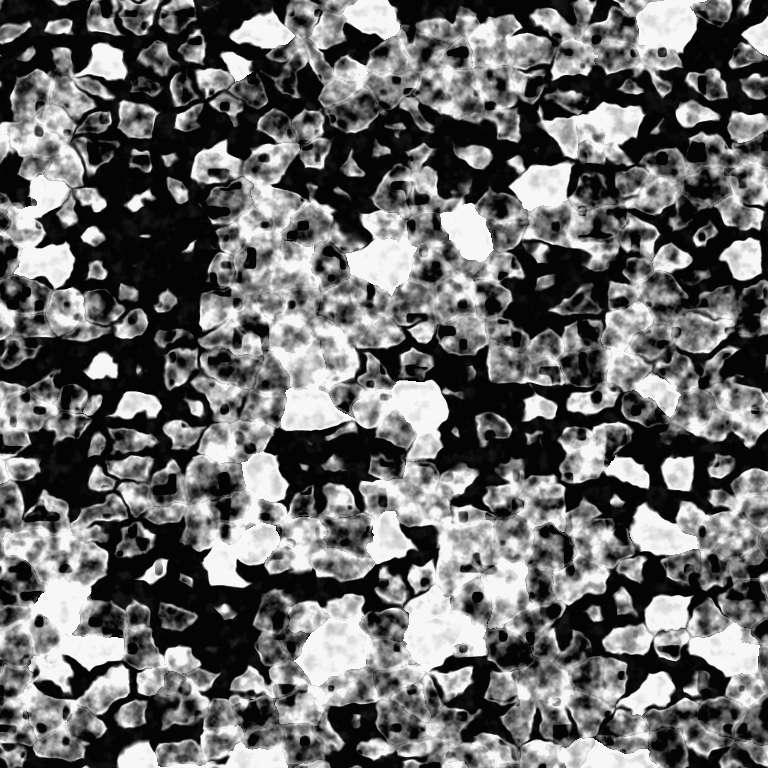
Give the GLSL for this texture, as a WebGL 1 fragment shader.

```glsl
precision highp float;
// Packed mineral grains in grey: a weighted cell pattern gives each grain a tone,
// a pale rim and black gaps of varying width; layered value noise adds mottling
// and pores, and a dark crevice runs down the upper left.

uniform vec2 u_resolution;

// Sine-free hashes
float hash(vec2 p) {
  vec3 q = fract(p.xyx * 0.1031);
  q += dot(q, q.yzx + 33.33);
  return fract((q.x + q.y) * q.z);
}

vec2 hash2(vec2 p) {
  return vec2(hash(p + 17.3), hash(p + 71.9));
}

float valueNoise(vec2 p) {
  vec2 cell = floor(p);
  vec2 f = fract(p);
  f = f * f * f * (f * (f * 6.0 - 15.0) + 10.0);
  return mix(
    mix(hash(cell), hash(cell + vec2(1.0, 0.0)), f.x),
    mix(hash(cell + vec2(0.0, 1.0)), hash(cell + 1.0), f.x), f.y);
}

// Rotated layers hide the noise lattice
float fbm(vec2 p) {
  float sum = 0.0;
  float weight = 0.55;
  for (int i = 0; i < 3; i++) {
    sum += weight * valueNoise(p);
    p = mat2(0.8, 0.6, -0.6, 0.8) * p * 1.9 + 11.7;
    weight *= 0.5;
  }
  return sum / 0.9625;
}

// Returns the grain tone and the distance gap to the second nearest grain
vec2 grains(vec2 p) {
  vec2 cell = floor(p);
  float nearest = 9.0;
  float second = 9.0;
  float tone = 0.0;
  for (int y = -2; y <= 2; y++) {
    for (int x = -2; x <= 2; x++) {
      vec2 id = cell + vec2(float(x), float(y));
      float idTone = hash(id + 5.1);
      float size = 0.3 * hash(id + 43.7) + 0.2 * step(0.92, idTone);
      float d = length(id + 0.1 + 0.8 * hash2(id) - p) - size;
      if (d < nearest) {
        second = nearest;
        nearest = d;
        tone = idTone;
      } else {
        second = min(second, d);
      }
    }
  }
  return vec2(tone, second - nearest);
}

void main() {
  vec2 uv = gl_FragCoord.xy / u_resolution.y;

  // Ragged outlines
  vec2 warp = vec2(fbm(uv * 38.0), fbm(uv * 38.0 + 57.0)) - 0.5;
  vec2 p = uv + 0.022 * warp;
  vec2 grain = grains(p * vec2(19.0, 22.0) + 3.0);
  float tone = grain.x;
  float edge = grain.y;
  float white = smoothstep(0.88, 0.94, tone);

  // Crevice and gap width
  vec2 fromCrevice = vec2((p.x - 0.19 + 0.1 * (fbm(uv * 6.0) - 0.5)) / 0.075,
                          (p.y - 0.73) / 0.25);
  float crevice = exp(-dot(fromCrevice, fromCrevice));
  float openness = valueNoise(uv * vec2(13.0, 17.0) + 8.0);
  float gapWidth = 0.42 * smoothstep(0.4, 0.78, openness) + 0.4 * crevice;
  float gap = 1.0 - smoothstep(gapWidth - 0.09, gapWidth + 0.07, edge);
  gap *= smoothstep(0.02, 0.12, gapWidth);

  // Pale rim just inside the gap
  float rimOffset = (edge - gapWidth - 0.07) / 0.12;
  float rim = exp(-rimOffset * rimOffset) * (1.0 - 0.5 * tone);

  // Mottling and round pores
  float mottle = fbm(uv * 72.0 + 21.0) - 0.5;
  float patches = valueNoise(uv * 34.0 + 90.0) - 0.5;
  float pore = smoothstep(0.7, 0.84, valueNoise(uv * 58.0 + 140.0) - 0.12 * tone);

  float grey = 0.51 + 0.55 * (tone - 0.5);
  grey += (1.35 * mottle + 0.4 * patches) * (1.0 - 0.7 * white);
  grey += 0.34 * rim + 0.2 * white - 0.12 * crevice;
  grey -= 0.65 * pore * (1.0 - white) * (1.0 - 0.6 * rim);
  grey = mix(grey, 0.0 + 0.25 * mottle, gap);

  gl_FragColor = vec4(vec3(clamp(grey, 0.015, 0.97)), 1.0);
}
```
